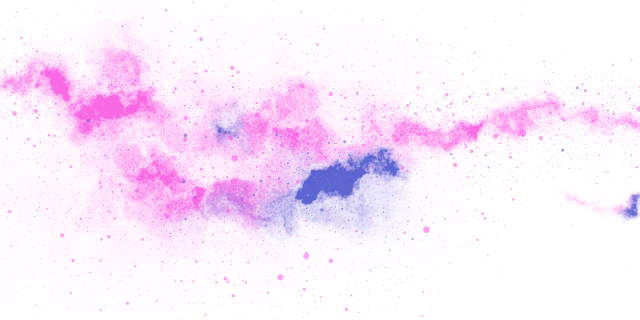
This background is drawn by a Shadertoy shader. Its source:

```glsl
const vec3 PAPER = vec3(1.0, 0.995, 1.0);
const vec3 PINK = vec3(0.97, 0.38, 0.89);
const vec3 BLUE = vec3(0.33, 0.37, 0.81);
const vec3 LILAC = vec3(0.66, 0.60, 0.91);

vec2 hash2(vec2 cell) {
    vec2 k = vec2(dot(cell, vec2(127.1, 311.7)), dot(cell, vec2(269.5, 183.3)));
    return fract(sin(k) * 43758.5);
}

mat2 rotation(float angle) {
    float c = cos(angle), s = sin(angle);
    return mat2(c, -s, s, c);
}

// Soft elliptical cloud
float blob(vec2 p, vec2 center, vec2 radius, float angle) {
    vec2 q = rotation(angle) * (p - center) / radius;
    return exp(-dot(q, q));
}

// Soft line from a to b
float strand(vec2 p, vec2 a, vec2 b, float width) {
    vec2 ab = b - a;
    float t = clamp(dot(p - a, ab) / dot(ab, ab), 0.0, 1.0);
    vec2 q = (p - a - ab * t) / width;
    return exp(-dot(q, q));
}

// Cellular noise, bright at the cell centers
float cellular(vec2 p) {
    vec2 base = floor(p);
    float nearest = 2.0;
    for (int y = -1; y <= 1; y++)
        for (int x = -1; x <= 1; x++) {
            vec2 cell = base + vec2(x, y);
            nearest = min(nearest, distance(p, cell + hash2(cell)));
        }
    return 1.0 - nearest;
}

float billows(vec2 p) {
    float sum = 0.0, weight = 0.5;
    for (int i = 0; i < 5; i++) {
        sum += weight * cellular(p);
        p = rotation(0.8) * p * 2.1 + 7.3;
        weight *= 0.55;
    }
    return sum / 1.06;
}

float pinkDensity(vec2 p) {
    // Left arm and its bright plume
    float d = 0.48 * strand(p, vec2(-0.05, 0.755), vec2(0.17, 0.74), 0.032);
    d += 0.30 * strand(p, vec2(0.17, 0.74), vec2(0.36, 0.67), 0.055);
    d += 0.85 * blob(p, vec2(0.375, 0.665), vec2(0.11, 0.065), 0.3);
    d += 0.36 * blob(p, vec2(0.39, 0.77), vec2(0.08, 0.11), 0.0);
    // Central swirl with a pale hollow
    d += 0.30 * blob(p, vec2(0.64, 0.49), vec2(0.36, 0.19), 0.2);
    d += 0.40 * blob(p, vec2(0.91, 0.62), vec2(0.14, 0.08), 0.0);
    d += 0.42 * strand(p, vec2(0.43, 0.45), vec2(0.62, 0.40), 0.05);
    d += 0.38 * strand(p, vec2(0.62, 0.40), vec2(0.82, 0.36), 0.055);
    d += 0.22 * blob(p, vec2(1.06, 0.56), vec2(0.20, 0.07), 0.0);
    d *= 1.0 - 0.75 * blob(p, vec2(0.71, 0.475), vec2(0.11, 0.045), 0.3);
    d *= 1.0 - 0.60 * blob(p, vec2(1.05, 0.62), vec2(0.06, 0.05), -0.5);
    // Right arm and the faint wisp below it
    d += 0.42 * blob(p, vec2(1.25, 0.585), vec2(0.09, 0.045), 0.0);
    d += 0.46 * strand(p, vec2(1.32, 0.575), vec2(1.48, 0.59), 0.030);
    d += 0.38 * strand(p, vec2(1.48, 0.59), vec2(1.70, 0.655), 0.030);
    d += 0.46 * strand(p, vec2(1.70, 0.655), vec2(1.86, 0.64), 0.026);
    d += 0.38 * strand(p, vec2(1.86, 0.64), vec2(2.03, 0.60), 0.028);
    return d + 0.28 * strand(p, vec2(1.78, 0.388), vec2(2.0, 0.355), 0.016);
}

float blueDensity(vec2 p) {
    float d = 0.85 * strand(p, vec2(0.90, 0.34), vec2(0.97, 0.41), 0.055);
    d += 0.72 * strand(p, vec2(0.98, 0.43), vec2(1.21, 0.485), 0.040);
    d += 0.28 * blob(p, vec2(1.07, 0.39), vec2(0.17, 0.09), -0.3);
    d += 0.55 * blob(p, vec2(0.735, 0.61), vec2(0.045, 0.045), 0.0);
    d += 0.24 * blob(p, vec2(0.73, 0.35), vec2(0.13, 0.045), 0.2);
    return d + 0.50 * blob(p, vec2(2.0, 0.345), vec2(0.045, 0.020), 0.2);
}

// Chance of finding a speck
float dustDensity(vec2 p) {
    float d = 0.40 * strand(p, vec2(-0.05, 0.72), vec2(0.40, 0.70), 0.14);
    d += 0.45 * blob(p, vec2(0.78, 0.48), vec2(0.52, 0.30), 0.1);
    return d + 0.40 * strand(p, vec2(1.2, 0.59), vec2(2.03, 0.64), 0.11);
}

// One jittered dot per cell: x is coverage, y is its random hue
vec2 speck(vec2 p, float size, float seed, float pixel) {
    vec2 cell = floor(p / size);
    vec2 rnd = hash2(cell + seed), pick = hash2(cell + seed + 41.0);
    vec2 center = (cell + 0.2 + 0.6 * rnd) * size;
    float radius = size * mix(0.05, 0.15, rnd.x * rnd.y);
    float dotMask = clamp((radius - distance(p, center)) / pixel + 0.5, 0.0, 1.0);
    return vec2(dotMask * step(pick.x, dustDensity(center)), pick.y);
}

void mainImage(out vec4 fragColor, in vec2 fragCoord) {
    vec2 p = fragCoord / iResolution.y;
    float pixel = 1.0 / iResolution.y;

    // Ragged, curling outlines
    vec2 curl = vec2(billows(p * 7.0), billows(p * 7.0 + 31.0)) - 0.55;
    vec2 q = p + 0.16 * curl + 0.008 * sin(p.yx * 23.0 + vec2(0.0, 2.0));
    float smoke = smoothstep(0.33, 0.78, billows(q * 9.0 + 13.0));
    float grain = 0.75 + 0.45 * cellular(p * 95.0);

    // Pigment clouds
    float pink = pinkDensity(q) * (0.35 + 1.25 * smoke) * grain;
    float blue = blueDensity(q) * (0.45 + 1.05 * smoke) * grain;
    vec3 color = mix(PAPER, PINK, clamp(pink, 0.0, 0.95));
    color = mix(color, mix(LILAC, BLUE, clamp(blue * 1.3, 0.0, 1.0)), clamp(blue * 1.2, 0.0, 0.95));

    // Scattered specks, from large drops to fine dust
    float blueDust = blob(p, vec2(1.06, 0.37), vec2(0.22, 0.14), -0.3);
    float size = 0.075;
    for (int i = 0; i < 6; i++) {
        vec2 s = speck(p, size, float(i) * 17.0, pixel);
        vec3 ink = mix(PINK, BLUE, step(s.y, 0.08 + 0.7 * blueDust));
        color = mix(color, ink, 0.55 * s.x);
        size *= 0.66;
    }

    // Pale sparks over the lower swirl
    float spark = speck(p, 0.022, 203.0, pixel).x;
    color = mix(color, PAPER, 0.75 * spark * blob(p, vec2(0.80, 0.41), vec2(0.20, 0.12), 0.2));
    fragColor = vec4(color, 1.0);
}
```
